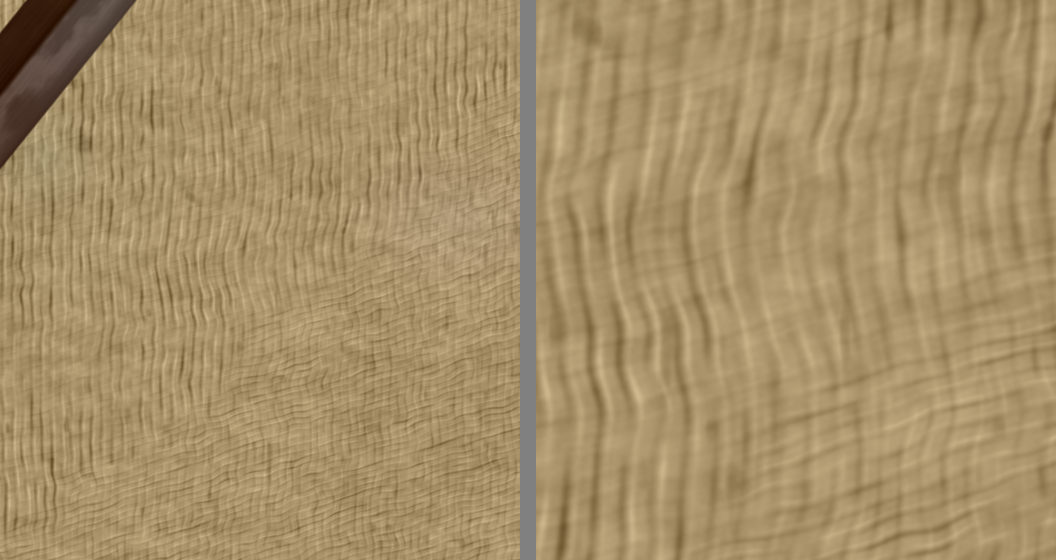
Left: the whole. Right: its middle third, enlarged.
Give the GLSL for this texture, as a Shadertoy shader.

```glsl
// Coarse tan cloth with wavy upright ribs that give way, across a diagonal, to a
// finer slanted weave; a dark wooden bar crosses the upper left corner.
// Each thread layer is a row of cells whose grooves vary in depth along the thread.

float hash(vec2 p) {
    vec3 q = fract(vec3(p.xyx) * 0.1031);
    q += dot(q, q.yzx + 33.33);
    return fract((q.x + q.y) * q.z);
}

float noise(vec2 p) {
    vec2 i = floor(p), f = fract(p);
    f = f * f * (3.0 - 2.0 * f);
    return mix(mix(hash(i), hash(i + vec2(1, 0)), f.x),
               mix(hash(i + vec2(0, 1)), hash(i + vec2(1, 1)), f.x), f.y);
}

float fbm(vec2 p) {
    float sum = 0.0, amp = 0.5;
    for (int i = 0; i < 4; i++) {
        sum += amp * noise(p);
        p = mat2(1.6, 1.2, -1.2, 1.6) * p + 7.3;
        amp *= 0.5;
    }
    return sum / 0.9375;
}

// One layer of parallel threads: dark groove with a lit flank beside it
float threads(float across, float along) {
    float id = floor(across), u = fract(across) - 0.5;
    float depth = noise(vec2(id, along)) * (0.4 + 0.9 * noise(vec2(id + 90.0, along * 0.35)));
    float shine = noise(vec2(id + 40.0, along * 1.3));
    float groove = exp(-38.0 * (u + 0.1) * (u + 0.1));
    float flank = exp(-60.0 * (u - 0.25) * (u - 0.25));
    return flank * shine * 0.8 - groove * depth * 1.5;
}

vec3 cloth(vec2 p) {
    // Upright ribs, bent by slow waves and most strongly near the middle
    vec2 toBulge = p - vec2(0.43, 0.48);
    float bend = 0.015 * (fbm(p * vec2(2.5, 4.0)) - 0.5);
    bend += 0.008 * sin(p.y * 24.0 + 1.0) * exp(-14.0 * dot(toBulge, toBulge));
    bend += 0.006 * (noise(p * vec2(24.0, 38.0)) - 0.5);
    float ribs = threads((p.x + bend) * 57.0, p.y * 32.0);

    // Fine weave, rising gently to the right
    float tilt = 0.30;
    vec2 q = mat2(cos(tilt), -sin(tilt), sin(tilt), cos(tilt)) * p;
    float sway = 0.035 * (fbm(p * 5.0 + 20.0) - 0.5) + 0.005 * noise(p * 40.0);
    float weave = threads((q.y + sway) * 84.0, q.x * 42.0);
    float crossing = threads((p.x + bend * 1.5) * 68.0, p.y * 55.0 + 11.0);

    // Ragged diagonal border between both kinds of cloth
    float side = p.y - 0.9 * p.x + 0.02 + 0.16 * (fbm(p * 7.0) - 0.5);
    float ribbed = smoothstep(-0.05, 0.06, side);
    vec2 toPatch = (p - vec2(0.82, 0.61)) * vec2(1.0, 1.6);
    float patchy = exp(-45.0 * dot(toPatch, toPatch));

    float relief = ribs * ribbed * (0.5 + 0.7 * noise(p * 6.0 + 3.0)) * 0.125;
    relief += weave * mix(0.075, 0.022, ribbed) * (1.0 - 0.4 * patchy);
    relief += crossing * mix(0.055, 0.016, ribbed);

    // Slubs, level streaks and soft grain
    float streak = noise(vec2(p.x * 9.0, p.y * 46.0 + 3.0 * noise(p * 5.0)));
    float slub = smoothstep(0.78, 0.98, noise(p * vec2(75.0, 34.0) + 50.0));
    relief += 0.045 * (streak - 0.5) + 0.13 * (fbm(p * vec2(62.0, 72.0)) - 0.5);
    relief += 0.05 * (fbm(p * 6.0 + 9.0) - 0.5) - 0.10 * slub * noise(p * 9.0);
    relief += 0.03 * patchy;

    vec3 flax = vec3(0.672, 0.582, 0.421) + relief * vec3(1.0, 1.0, 0.97);
    float nearBar = exp(-12.0 * length(p - vec2(0.08, 0.72)));
    return flax + nearBar * vec3(-0.03, 0.0, 0.01) + patchy * vec3(0.0, 0.0, 0.025);
}

// Wooden bar; d is the distance inward from its lower edge
vec3 wood(vec2 p, float d) {
    float run = dot(p, vec2(0.628, 0.779));
    float sheen = fbm(vec2(run * 14.0, d * 30.0));
    float grain = noise(vec2(run * 9.0, d * 260.0)) - 0.5;
    vec3 face = mix(vec3(0.28, 0.19, 0.15), vec3(0.32, 0.26, 0.23), smoothstep(0.60, 0.88, run));
    face += vec3(0.10) * smoothstep(0.45, 0.75, sheen) * smoothstep(0.01, 0.04, d);
    face -= 0.08 * exp(-d * 160.0);
    vec3 bevel = mix(vec3(0.16, 0.07, 0.02), vec3(0.24, 0.13, 0.06), sheen);
    bevel -= 0.05 * (1.0 - smoothstep(0.084, 0.104, d));
    return mix(face, bevel, smoothstep(0.076, 0.088, d)) + grain * 0.025;
}

void mainImage(out vec4 fragColor, in vec2 fragCoord) {
    vec2 p = fragCoord / iResolution.y;
    float edge = 1.0 / iResolution.y + 0.0008;

    float d = dot(p, vec2(-0.779, 0.628)) - 0.438;
    float bar = smoothstep(-edge, edge, d) * (1.0 - smoothstep(-edge, edge, d - 0.153));

    vec3 color = mix(cloth(p), wood(p, max(d, 0.0)), bar);
    fragColor = vec4(clamp(color, 0.0, 1.0), 1.0);
}
```
